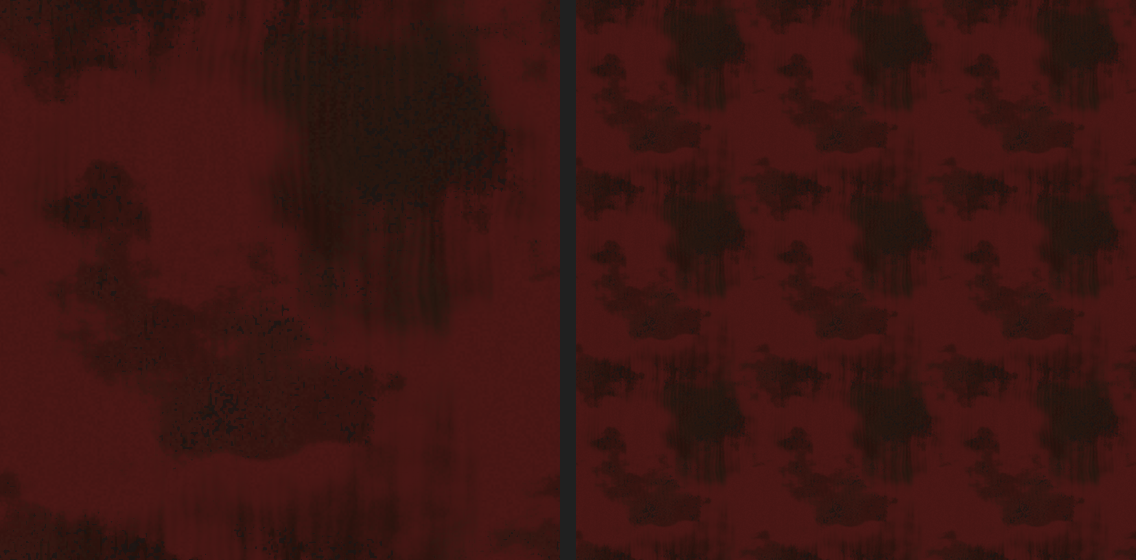
Left: one tile. Right: repeated 3 by 3.
A WebGL 1 fragment shader for this texture:

```glsl
precision highp float;
// Draws seamless dark red painted metal with soot, vertical streaks, scrapes and specks.
uniform vec2 u_resolution;

const vec3 PAINT = vec3(0.285, 0.088, 0.080);
const vec3 SOOT  = vec3(0.148, 0.068, 0.046);
const vec3 MOSS  = vec3(0.155, 0.092, 0.062);
const vec3 SPECK = vec3(0.095, 0.085, 0.080);

// Whole cell counts across the tile
const vec2 CLOUD_CELLS  = vec2(3.0, 4.0);
const vec2 BAND_CELLS   = vec2(9.0, 1.0);
const vec2 STREAK_CELLS = vec2(46.0, 4.0);
const vec2 PATCH_CELLS  = vec2(5.0, 8.0);
const vec2 SCRAPE_CELLS = vec2(8.0, 32.0);
const vec2 DRIP_CELLS   = vec2(150.0, 38.0);
const vec2 SPECK_CELLS  = vec2(210.0, 190.0);
const vec2 GRAIN_CELLS  = vec2(256.0);
const float RIB_COUNT   = 50.0;

const float WARP_AMOUNT   = 0.07;
const float STREAK_AMOUNT = 0.24;
const float BAND_AMOUNT   = 0.20;
const float PATCH_AMOUNT  = 0.55;
const float RIB_AMOUNT    = 0.16;
const float GRAIN_AMOUNT  = 0.10;

float hash(vec2 p) {
  vec3 q = fract(p.xyx * vec3(0.1031, 0.1030, 0.0973));
  q += dot(q, q.yzx + 33.33);
  return fract((q.x + q.y) * q.z);
}

// Value noise that wraps after the given number of cells
float noise(vec2 uv, vec2 cells, float seed) {
  vec2 p = uv * cells;
  vec2 i = floor(p);
  vec2 f = p - i;
  f = f * f * (3.0 - 2.0 * f);
  vec2 a = mod(i, cells) + seed;
  vec2 b = mod(i + 1.0, cells) + seed;
  return mix(mix(hash(a), hash(vec2(b.x, a.y)), f.x),
             mix(hash(vec2(a.x, b.y)), hash(b), f.x), f.y);
}

float fbm(vec2 uv, vec2 cells, float seed) {
  float sum = 0.0;
  float weight = 0.5;
  for (int k = 0; k < 5; k++) {
    sum += weight * noise(uv, cells, seed);
    cells *= 2.0;
    seed += 17.0;
    weight *= 0.5;
  }
  return sum / 0.96875;
}

void main() {
  vec2 uv = gl_FragCoord.xy / u_resolution;

  // Broad soot clouds, pulled into ragged shapes
  vec2 warp = vec2(fbm(uv, vec2(5.0), 3.0), fbm(uv, vec2(6.0), 41.0)) - 0.5;
  vec2 warped = uv + WARP_AMOUNT * warp;
  float clouds = fbm(warped, CLOUD_CELLS, 7.0);

  // Vertical wash marks and fine grain
  float streaks = fbm(uv + 0.02 * warp, STREAK_CELLS, 90.0) - 0.5;
  float bands = fbm(uv, BAND_CELLS, 130.0) - 0.5;
  float grain = noise(uv, GRAIN_CELLS, 11.0) - 0.5;
  float grime = smoothstep(0.34, 0.72, clouds + STREAK_AMOUNT * streaks
                + BAND_AMOUNT * bands + GRAIN_AMOUNT * grain);

  // Sharper stains with rough borders
  float stain = fbm(warped, PATCH_CELLS, 210.0) + 0.12 * streaks + 0.08 * grain;
  float patches = smoothstep(0.55, 0.66, stain);
  grime = mix(grime, 1.0, PATCH_AMOUNT * patches);

  // Soft ribs appear only in some sooty areas
  float ribArea = smoothstep(0.48, 0.66, fbm(uv, vec2(3.0, 3.0), 260.0));
  float ribs = sin(6.2831853 * (RIB_COUNT * uv.x + 3.0 * warp.x));
  grime += RIB_AMOUNT * ribArea * ribs * (0.3 + grime) * (1.0 - 0.5 * patches);

  // Short drips below and around the stains
  float wear = smoothstep(0.44, 0.68, 0.65 * stain + 0.35 * clouds);
  float drips = smoothstep(0.0, 0.16, noise(uv, DRIP_CELLS, 310.0) - 0.92 + 0.30 * wear);
  grime += 0.42 * drips * wear;
  grime = clamp(grime, 0.0, 1.0);

  // Chipped specks and thin horizontal scrapes
  float scrape = smoothstep(0.56, 0.70, fbm(warped, SCRAPE_CELLS, 370.0));
  float density = wear * (0.65 + 0.55 * scrape);
  float dots = noise(uv, SPECK_CELLS, 430.0);
  float specks = smoothstep(0.0, 0.14, dots - 0.90 + 0.40 * density)
               * smoothstep(0.03, 0.25, density);

  // Layer the colours
  float mossy = smoothstep(0.46, 0.64, fbm(uv, vec2(6.0, 5.0), 480.0) + 0.25 * grain);
  vec3 color = mix(PAINT, mix(SOOT, MOSS, 0.8 * mossy), grime);
  color = mix(color, SPECK, 0.72 * specks);
  color *= 1.0 + GRAIN_AMOUNT * grain + 0.06 * streaks;
  gl_FragColor = vec4(color, 1.0);
}
```
